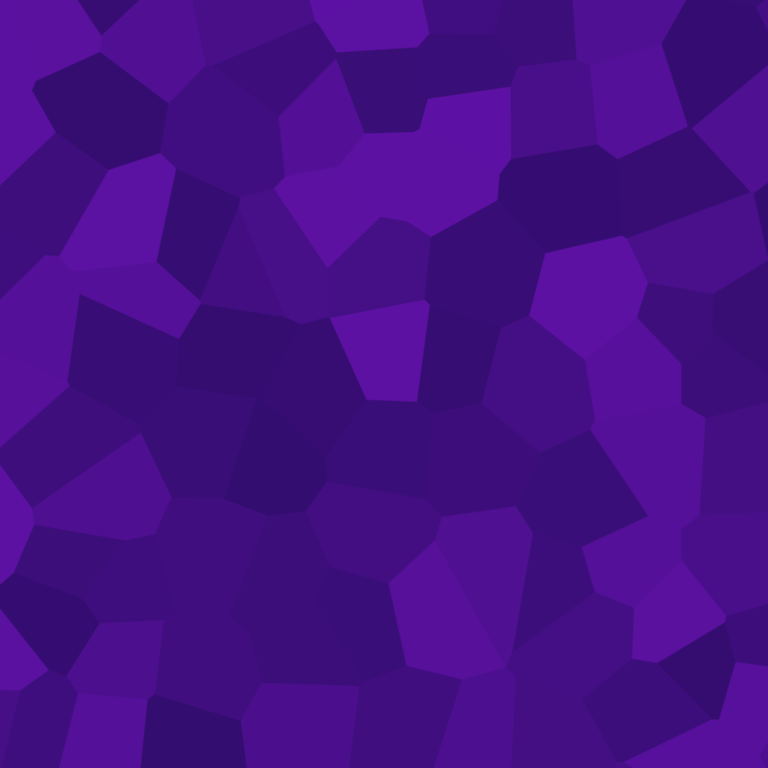
This background is drawn by a three.js fragment shader. Its source:

```glsl
// Flat, irregular polygonal cells in shades of deep violet.
varying vec2 vUv;

vec3 hash3(vec2 cell) {
  vec3 q = vec3(dot(cell, vec2(127.1, 311.7)),
                dot(cell, vec2(269.5, 183.3)),
                dot(cell, vec2(419.2, 371.9)));
  return fract(sin(q) * 43758.5);
}

// Violet ramp, weighted towards the dark middle and the bright end
vec3 shade(float h) {
  float t = clamp(h - 0.09 * sin(6.2832 * (h - 0.2)), 0.0, 1.05);
  return mix(vec3(0.188, 0.05, 0.42), vec3(0.358, 0.066, 0.632), t);
}

void main() {
  vec2 p = vUv * 9.0 + vec2(13.0, 7.0);
  vec2 home = floor(p);

  // Nearest and second nearest seeds: offset from p and tone
  vec2 nearOffset = vec2(9.0), nextOffset = vec2(9.0);
  float nearDist = 99.0, nextDist = 99.0;
  float nearTone = 0.0, nextTone = 0.0;
  for (int y = -2; y <= 2; y++) {
    for (int x = -2; x <= 2; x++) {
      vec2 cell = home + vec2(float(x), float(y));
      vec3 seed = hash3(cell);
      vec2 offset = cell + seed.xy - p;
      float dist = dot(offset, offset);
      if (dist < nearDist) {
        nextDist = nearDist;
        nextOffset = nearOffset;
        nextTone = nearTone;
        nearDist = dist;
        nearOffset = offset;
        nearTone = seed.z;
      } else if (dist < nextDist) {
        nextDist = dist;
        nextOffset = offset;
        nextTone = seed.z;
      }
    }
  }

  // Blend across a thin band around the shared border
  float gap = max(length(nextOffset - nearOffset), 0.001);
  float border = 0.5 * (nextDist - nearDist) / gap;
  float inside = smoothstep(-0.012, 0.012, border);
  gl_FragColor = vec4(mix(shade(nextTone), shade(nearTone), inside), 1.0);
}
```
